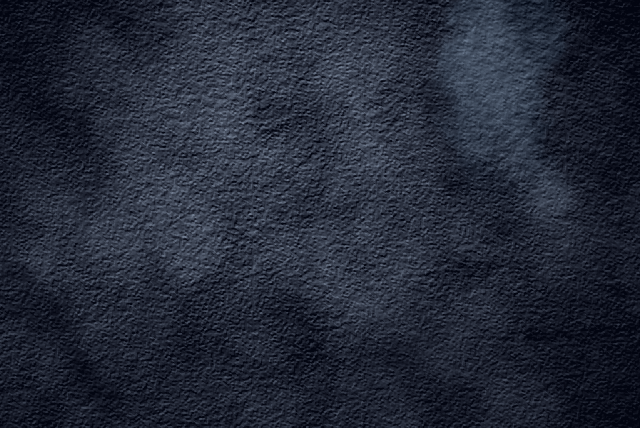
This texture is drawn by a WebGL 2 fragment shader. Its source:

```glsl
#version 300 es
precision highp float;
// Dark slate-blue plaster wall: broad stained patches and a dim border,
// layered smooth cellular noise for mottling, flakes and scratches,
// and a fine crisp grain lit from above by height differences.

uniform vec2 u_resolution;
out vec4 fragColor;

#define SHADE vec3(0.040, 0.052, 0.100)
#define LIGHT vec3(0.342, 0.380, 0.448)
#define BASE_TONE 0.19
#define GLOW 0.40
#define MOTTLE 0.80
#define FLAKE_DEPTH 0.13
#define GRAIN_FREQ vec2(172.0, 225.0)
#define GRAIN_DEPTH 1.60
#define WRINKLE_DEPTH 0.30
#define SCRATCH_DEPTH 0.30
#define WARP 0.16

vec3 hash3(vec2 p) {
    vec3 q = fract(p.xyx * vec3(0.1031, 0.1030, 0.0973));
    q += dot(q, q.yxz + 33.33);
    return fract((q.xxy + q.yzz) * q.zyx);
}

// Smooth cellular noise: random values blended around jittered points
float cellNoise(vec2 p) {
    vec2 cell = floor(p), f = p - cell;
    float sum = 0.0, weight = 0.0;
    for (int y = -1; y <= 1; y++)
    for (int x = -1; x <= 1; x++) {
        vec2 offset = vec2(x, y);
        vec3 h = hash3(cell + offset + 200.0);
        vec2 d = offset + 0.1 + 0.8 * h.xy - f;
        float w = exp(-6.0 * dot(d, d));
        sum += w * h.z;
        weight += w;
    }
    return sum / weight;
}

float layered(vec2 p) {
    float sum = 0.0, amp = 0.5;
    for (int i = 0; i < 6; i++) {
        sum += amp * (cellNoise(p) - 0.5);
        p = mat2(1.6, 1.2, -1.2, 1.6) * p + 7.3;
        amp *= 0.66;
    }
    return sum;
}

float blob(vec2 p, vec2 centre, vec2 radius) {
    vec2 d = (p - centre) / radius;
    return exp(-dot(d, d));
}

float stroke(vec2 p, vec2 a, vec2 b, float width) {
    vec2 ab = b - a;
    float d = length(p - a - ab * clamp(dot(p - a, ab) / dot(ab, ab), 0.0, 1.0));
    return exp(-d * d / (width * width));
}

// Slope of the noise surface along the light direction
float emboss(vec2 p, vec2 freq) {
    vec2 q = p * freq;
    return cellNoise(q) - cellNoise(q + vec2(-0.30, 0.90));
}

void main() {
    vec2 p = gl_FragCoord.xy / u_resolution.y;
    float aspect = u_resolution.x / u_resolution.y;
    vec2 uv = gl_FragCoord.xy / u_resolution;
    vec2 w = p + WARP * vec2(layered(p * 5.0), layered(p * 5.0 + 40.0));

    // Broad light and stains
    float tone = BASE_TONE + GLOW * blob(w, vec2(0.66, 0.64), vec2(0.58, 0.56));
    float smoothPatch = smoothstep(1.03, 1.11, w.x) * smoothstep(1.33, 1.27, w.x)
                      * smoothstep(0.40, 0.75, w.y);
    tone += 0.20 * smoothPatch;
    tone += 0.17 * blob(w, vec2(0.12, 0.30), vec2(0.13, 0.11));
    tone -= 0.17 * blob(w, vec2(1.05, 0.69), vec2(0.05, 0.19));
    tone -= 0.14 * blob(w, vec2(0.32, 0.90), vec2(0.10, 0.13));
    tone -= 0.15 * blob(w, vec2(0.05, 0.78), vec2(0.12, 0.20));
    tone -= 0.15 * blob(w, vec2(0.97, 0.14), vec2(0.20, 0.12));
    tone -= 0.20 * stroke(w, vec2(0.00, 0.34), vec2(0.23, 0.06), 0.045);
    tone -= 0.09 * smoothstep(1.26, 1.36, w.x);

    // Mottling, stronger where the wall is lit
    float lit = clamp(tone, 0.0, 0.8);
    tone += MOTTLE * (0.45 + lit) * layered(p * vec2(4.0, 3.4) + 11.0);

    // Ragged dark flakes, clustered toward the right of centre
    float flake = smoothstep(0.04, 0.14, layered(w * vec2(9.0, 10.0) + 61.0));
    float flakeArea = 0.3 + 0.7 * blob(p, vec2(1.0, 0.42), vec2(0.32, 0.50));
    tone -= FLAKE_DEPTH * flake * flakeArea;

    // Long scratches falling to the right
    vec2 s = mat2(0.94, 0.34, -0.34, 0.94) * p;
    float scratch = cellNoise(s * vec2(14.0, 120.0)) - 0.5;
    float scratchArea = smoothstep(0.7, 1.3, p.x) * smoothstep(0.25, 0.8, p.y);
    tone += SCRATCH_DEPTH * scratch * (0.10 + 0.45 * scratchArea);

    // Creases along the lower right
    float crease = stroke(w, vec2(1.08, 0.37), vec2(1.52, 0.34), 0.010)
                 + stroke(w, vec2(1.17, 0.19), vec2(1.52, 0.26), 0.012);
    tone -= 0.13 * crease;

    // Wrinkles in patches, then fine grain
    float wrinkled = smoothstep(0.50, 0.70, cellNoise(p * 6.0 + 23.0));
    tone += WRINKLE_DEPTH * wrinkled * (0.3 + lit) * emboss(p, vec2(60.0, 100.0));
    float grain = emboss(p, GRAIN_FREQ) + 0.16 * emboss(p + 3.1, GRAIN_FREQ * 0.55);
    tone += GRAIN_DEPTH * (0.20 + 0.50 * lit) * (1.0 - 0.5 * smoothPatch) * grain;

    // Dim border
    vec2 edge = (uv - 0.5) * 2.0;
    tone -= 0.11 * smoothstep(0.6, 1.5, length(edge * vec2(1.0, 0.85)));
    tone -= 0.05 * smoothstep(0.12, 0.0, min(p.x, aspect - p.x));

    vec3 colour = SHADE + (LIGHT - SHADE) * clamp(tone, -0.10, 1.35);
    colour += vec3(-0.012, 0.002, 0.008) * smoothPatch;
    fragColor = vec4(clamp(colour, 0.0, 1.0), 1.0);
}
```
